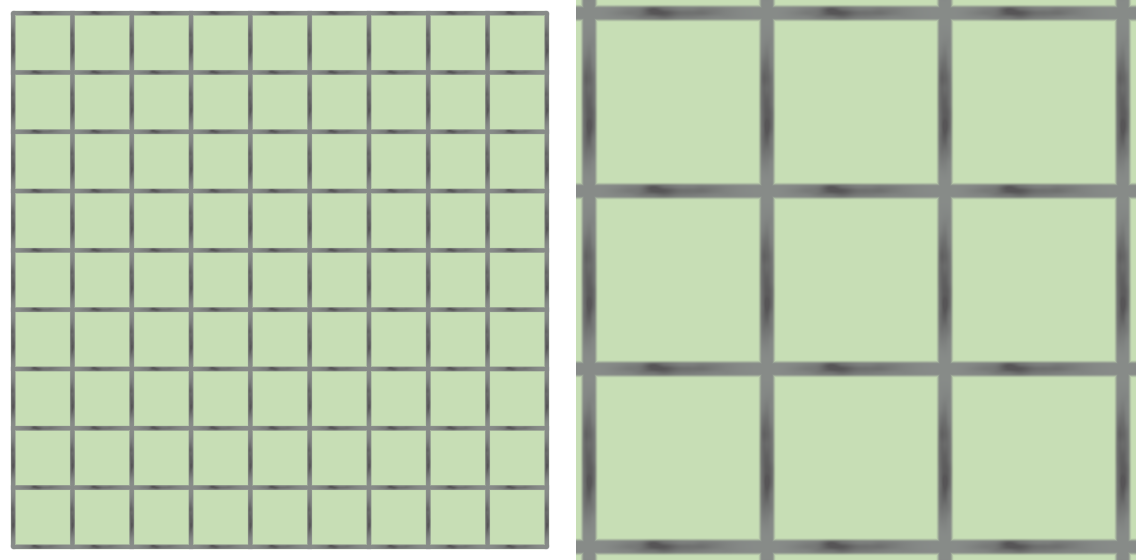
Left: the whole. Right: its middle third, enlarged.
This pattern is drawn by a WebGL 1 fragment shader. Its source:

```glsl
precision highp float;

uniform vec2 u_resolution;

const float CELLS = 9.0;
const float PITCH = 0.1059;
const float BAR_HALF_WIDTH = 0.0042;
const float CORNER_RADIUS = 0.005;
const float EDGE_SOFTNESS = 0.0013;
const vec2 STREAK_SCALE = vec2(14.0, 1.6);
const vec3 PAPER = vec3(1.0);
const vec3 TILE = vec3(0.78, 0.87, 0.71);
const vec3 BAR_LIGHT = vec3(0.53, 0.545, 0.535);
const vec3 BAR_DARK = vec3(0.34, 0.335, 0.34);

float hash(vec2 p) {
  return fract(sin(dot(p, vec2(127.1, 311.7))) * 43758.5);
}

float valueNoise(vec2 p) {
  vec2 i = floor(p);
  vec2 f = fract(p);
  f = f * f * (3.0 - 2.0 * f);
  float low = mix(hash(i), hash(i + vec2(1.0, 0.0)), f.x);
  float high = mix(hash(i + vec2(0.0, 1.0)), hash(i + vec2(1.0, 1.0)), f.x);
  return mix(low, high, f.y);
}

float roundedBox(vec2 p, float halfSize, float radius) {
  vec2 q = abs(p) - halfSize + radius;
  return length(max(q, 0.0)) + min(max(q.x, q.y), 0.0) - radius;
}

// Rises from zero at one crossing and returns to zero at the next.
float span(float t, float start, float peak, float finish) {
  return smoothstep(start, peak, t) * (1.0 - smoothstep(peak, finish, t));
}

// along runs 0..1 between crossings; across runs -1..1 over the bar width.
float verticalWear(float along, float across) {
  float streak = valueNoise(vec2(along, across) * STREAK_SCALE + 7.0);
  float core = 1.0 - 0.55 * smoothstep(0.1, 1.0, abs(across + 0.1));
  return span(along, 0.04, 0.45, 0.96) * core * (0.65 + 0.65 * streak);
}

float horizontalWear(float along, float across) {
  float streak = valueNoise(vec2(along, across) * STREAK_SCALE + 31.0);
  float core = 1.0 - 0.6 * smoothstep(0.1, 1.0, abs(across - 0.15));
  float stain = 0.45 * span(along, 0.22, 0.37, 0.54);
  float body = span(along, 0.03, 0.42, 0.97) * (0.3 + 0.5 * streak);
  return (body + stain) * core;
}

void main() {
  float size = min(u_resolution.x, u_resolution.y);
  vec2 centered = (gl_FragCoord.xy - 0.5 * u_resolution) / size;
  float soft = max(EDGE_SOFTNESS, 0.75 / size);

  // Grid coordinates place the bars on whole numbers.
  vec2 grid = centered / PITCH + 0.5 * CELLS;
  vec2 along = fract(grid);
  vec2 offset = (grid - floor(grid + 0.5)) * PITCH;
  vec2 lineDistance = abs(offset);
  vec2 across = clamp(offset / BAR_HALF_WIDTH, -1.0, 1.0);

  // Worn bars, with the same stains in every cell.
  float wear = lineDistance.x < lineDistance.y
    ? verticalWear(along.y, across.x)
    : horizontalWear(along.x, across.y);
  vec3 bar = mix(BAR_LIGHT, BAR_DARK, clamp(wear, 0.0, 1.0));

  // Tiles, then the rounded outer frame.
  float barDistance = min(lineDistance.x, lineDistance.y) - BAR_HALF_WIDTH;
  vec3 color = mix(bar, TILE, smoothstep(-soft, soft, barDistance));
  float frameHalf = 0.5 * CELLS * PITCH + BAR_HALF_WIDTH;
  float frame = roundedBox(centered, frameHalf, CORNER_RADIUS);
  color = mix(color, PAPER, smoothstep(-soft, soft, frame));

  gl_FragColor = vec4(color, 1.0);
}
```
